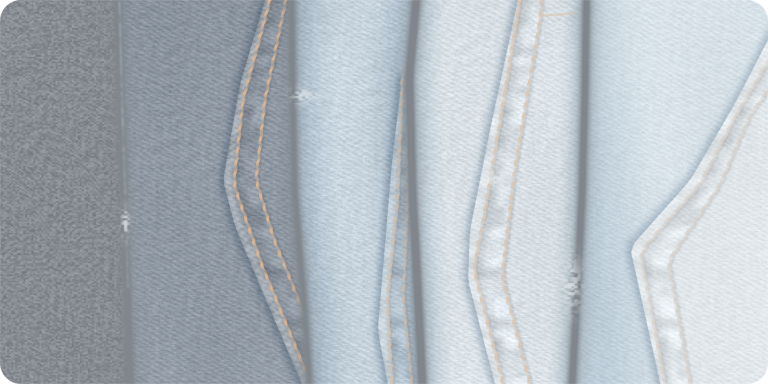
This texture is drawn by a WebGL 1 fragment shader. Its source:

```glsl
precision highp float;
uniform vec2 u_resolution;

float hash(vec2 p) {
  return fract(sin(dot(p, vec2(127.1, 311.7))) * 43758.5453);
}

float noise(vec2 p) {
  vec2 i = floor(p), f = fract(p);
  f = f * f * (3.0 - 2.0 * f);
  return mix(mix(hash(i), hash(i + vec2(1, 0)), f.x),
             mix(hash(i + vec2(0, 1)), hash(i + vec2(1, 1)), f.x), f.y);
}

// x of a bent line at height y: three inner knots and the two ends
float bend(float y, vec3 ys, vec3 xs, vec2 ends) {
  float x = mix(ends.x, xs.x, y / ys.x);
  x = mix(x, mix(xs.x, xs.y, (y - ys.x) / (ys.y - ys.x)), step(ys.x, y));
  x = mix(x, mix(xs.y, xs.z, (y - ys.y) / (ys.z - ys.y)), step(ys.y, y));
  return mix(x, mix(xs.z, ends.y, (y - ys.z) / (1.0 - ys.z)), step(ys.z, y));
}

// signed distance to the bent line, positive on its right
float side(vec2 p, vec3 ys, vec3 xs, vec2 ends) {
  float above = bend(p.y - 0.012, ys, xs, ends);
  float below = bend(p.y + 0.012, ys, xs, ends);
  float slope = (below - above) / 0.024;
  return (p.x - 0.5 * (above + below)) / sqrt(1.0 + slope * slope);
}

float cover(float d) {
  float w = 0.75 / u_resolution.y;
  return smoothstep(-w, w, d);
}

float bump(float d, float width) {
  return exp(-d * d / (width * width));
}

// diagonal twill broken up by short yarn streaks
float weave(vec2 p) {
  float twill = sin(dot(p, vec2(-260.0, 470.0)) + 3.0 * noise(p * 45.0));
  float yarn = noise(p * vec2(95.0, 260.0)) + noise(p * vec2(210.0, 330.0)) - 1.0;
  return 0.35 * twill + yarn;
}

vec3 thread(vec3 c, float d, vec2 p, vec3 tint, float amount) {
  d += 0.0012 * sin(p.y * 210.0);
  c *= 1.0 - 0.10 * amount * bump(d - 0.005, 0.005);
  float dash = 0.7 + 0.3 * sin(p.y * 210.0 + 1.0);
  return mix(c, tint, amount * dash * (1.0 - cover(abs(d) - 0.0038)));
}

// pocket border: shadow, pale rolled lip, puckers and two seams
vec3 hem(vec3 c, vec2 p, float rim, float a, float b, vec3 tint, float amount) {
  float inside = cover(rim);
  c = mix(c, c * vec3(0.78, 0.82, 0.86), amount * (1.0 - inside) * bump(rim, 0.016));
  float band = inside * (1.0 - smoothstep(-0.004, 0.004, b));
  float pucker = noise(vec2(rim * 30.0, p.y * 38.0)) - 0.5;
  c += amount * band * 0.13 * pucker;
  float rib = 0.75 + 0.25 * sin(p.y * 330.0 + rim * 200.0);
  c = mix(c, c * 0.5 + 0.45, amount * 0.7 * rib * inside * bump(rim - 0.010, 0.010));
  c *= 1.0 - 0.07 * amount * inside * bump(a - 0.014, 0.012);
  c = thread(c, a, p, tint, amount);
  return thread(c, b, p, tint, amount);
}

// next folded garment over the last, with a soft gap between them
vec3 fold(vec3 under, vec3 over, float d, float depth) {
  vec3 c = mix(under, over, smoothstep(-0.004, 0.004, d));
  float shade = bump(d, 0.013) + 0.35 * bump(d, 0.035);
  return mix(c, vec3(0.50, 0.525, 0.55), min(depth * shade, 1.0));
}

vec3 fray(vec3 c, vec2 p, vec2 center, vec2 size) {
  vec2 q = (p - center) / size;
  float tuft = smoothstep(0.25, 0.7, noise(p * vec2(110.0, 170.0)));
  return mix(c, vec3(0.89, 0.91, 0.92), 0.75 * tuft * exp(-dot(q, q)));
}

void main() {
  vec2 p = gl_FragCoord.xy / u_resolution * vec2(2.0, 1.0);
  p.y = 1.0 - p.y;
  float w = weave(p);
  float cloud = noise(p * vec2(7.0, 5.0)) - 0.5;
  float gap1 = side(p, vec3(0.3, 0.5, 0.8), vec3(0.316, 0.323, 0.332), vec2(0.308, 0.338));
  float gap2 = side(p, vec3(0.25, 0.5, 0.8), vec3(0.763, 0.768, 0.793), vec2(0.760, 0.806));
  float gap3 = side(p, vec3(0.2, 0.5, 0.8), vec3(1.066, 1.074, 1.090), vec2(1.084, 1.100));
  float gap4 = side(p, vec3(0.25, 0.5, 0.75), vec3(1.523, 1.516, 1.504), vec2(1.527, 1.490));

  // two dark garments
  float speck = noise(p * vec2(190.0, 240.0)) - 0.5;
  vec3 c = vec3(0.525, 0.548, 0.568) + 0.13 * speck + 0.025 * w;
  vec3 slate = vec3(0.562, 0.600, 0.642) + 0.065 * w + 0.03 * cloud + 0.03 * (p.y - 0.5);
  c = fold(c, slate, gap1, 0.85);
  c = mix(c, vec3(0.70, 0.74, 0.77), 0.5 * bump(gap1 - 0.003, 0.004) * noise(p * vec2(20.0, 90.0)) * step(p.y, 0.75));
  c = fray(c, p, vec2(0.326, 0.58), vec2(0.012, 0.035));
  float rim = side(p, vec3(0.22, 0.47, 0.59), vec3(0.625, 0.581, 0.612), vec2(0.690, 0.786));
  float a = side(p, vec3(0.26, 0.48, 0.69), vec3(0.633, 0.609, 0.682), vec2(0.703, 0.810));
  float b = side(p, vec3(0.26, 0.47, 0.63), vec3(0.690, 0.667, 0.716), vec2(0.745, 0.868));
  c = hem(c, p, rim, a, b, vec3(0.86, 0.71, 0.58), 1.0);

  // pale blue garment with a narrow pocket
  float round3 = smoothstep(0.0, 0.13, gap2) * smoothstep(0.0, 0.13, -gap3);
  vec3 sky = mix(vec3(0.67, 0.74, 0.795), vec3(0.785, 0.835, 0.87), round3);
  c = fold(c, sky + 0.06 * w + 0.04 * cloud, gap2, 0.75);
  c = fray(c, p, vec2(0.79, 0.25), vec2(0.03, 0.02));
  rim = side(p, vec3(0.18, 0.42, 0.86), vec3(1.050, 1.021, 0.984), vec2(1.065, 1.010));
  a = side(p, vec3(0.22, 0.52, 0.78), vec3(1.047, 1.036, 1.008), vec2(1.050, 1.021));
  b = side(p, vec3(0.3, 0.52, 0.78), vec3(1.062, 1.062, 1.050), vec2(1.060, 1.073));
  c = hem(c, p, rim, a, b, vec3(0.83, 0.76, 0.70), smoothstep(0.17, 0.21, p.y));

  // bleached garment
  float round4 = smoothstep(0.0, 0.10, gap3) * smoothstep(0.0, 0.07, -gap4);
  vec3 bleached = mix(vec3(0.75, 0.81, 0.85), vec3(0.855, 0.885, 0.905), round4);
  c = fold(c, bleached + 0.055 * w + 0.03 * cloud, gap3, 0.95);
  rim = side(p, vec3(0.34, 0.6, 0.73), vec3(1.276, 1.224, 1.219), vec2(1.349, 1.289));
  a = side(p, vec3(0.3, 0.52, 0.70), vec3(1.305, 1.268, 1.234), vec2(1.354, 1.310));
  b = side(p, vec3(0.05, 0.44, 0.72), vec3(1.406, 1.341, 1.307), vec2(1.410, 1.380));
  vec3 sand = vec3(0.86, 0.78, 0.70);
  c = hem(c, p, rim, a, b, sand, cover(gap3));
  float bar = max(abs(p.y - 0.038 + 0.08 * (p.x - 1.45)) - 0.003, abs(p.x - 1.45) - 0.045);
  c = mix(c, sand, 0.65 * (1.0 - cover(bar)));
  c = fray(c, p, vec2(1.294, 0.46), vec2(0.035, 0.022));

  // palest garment with a wide pocket
  float round5 = smoothstep(0.0, 0.22, gap4 - 0.12 * (p.y - 0.5));
  vec3 pale = mix(vec3(0.74, 0.805, 0.85), vec3(0.845, 0.885, 0.91), round5);
  rim = side(p, vec3(0.27, 0.47, 0.645), vec3(1.914, 1.797, 1.641), vec2(2.054, 1.720));
  a = side(p, vec3(0.3, 0.48, 0.656), vec3(1.917, 1.823, 1.667), vec2(2.095, 1.732));
  b = side(p, vec3(0.3, 0.48, 0.68), vec3(1.953, 1.875, 1.740), vec2(2.170, 1.797));
  pale = mix(pale, vec3(0.88, 0.905, 0.92), cover(rim)) + 0.04 * w + 0.02 * cloud;
  c = fold(c, pale, gap4, 0.85);
  c = hem(c, p, rim, a, b, vec3(0.86, 0.82, 0.78), 0.85 * cover(gap4));
  c = fray(c, p, vec2(1.487, 0.74), vec2(0.028, 0.065));

  // rounded card corners
  vec2 q = abs(p - vec2(1.0, 0.5)) - vec2(0.945, 0.445);
  c = mix(c, vec3(1.0), cover(length(max(q, 0.0)) - 0.055));
  gl_FragColor = vec4(clamp(c, 0.0, 1.0), 1.0);
}
```
